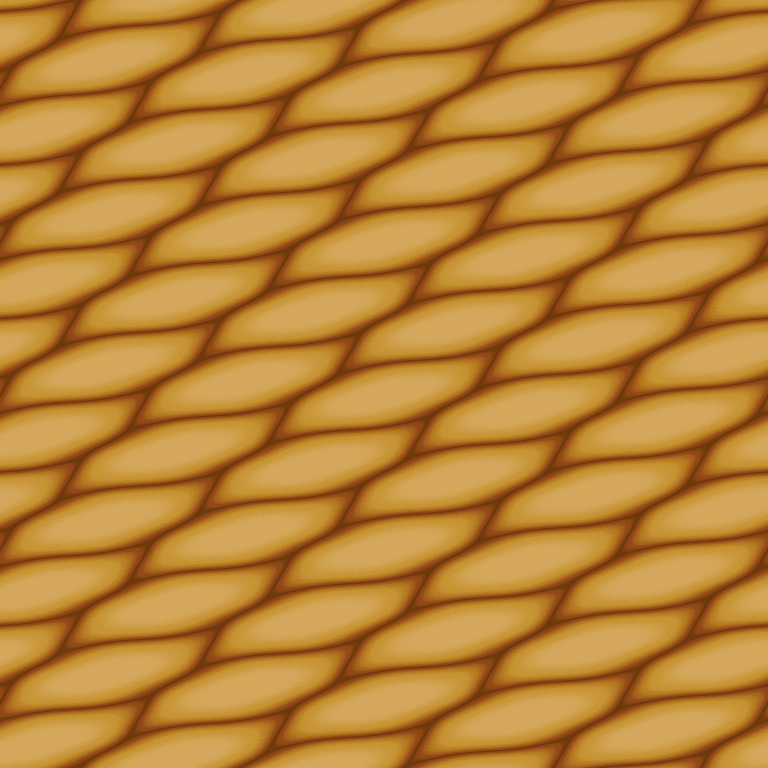
Write a WebGL 1 fragment shader that draws this pattern.

```glsl
precision highp float;
uniform vec2 u_resolution;

const float TAU = 6.2831853;

// Layout: whole numbers of strands and of scales keep the pattern tileable
const float STRANDS = 5.0;
const float SCALES_UP = 10.0;
const vec2 SCALE_CENTER = vec2(0.5915, 0.3763);

// Shape of the borders, in lattice units
const float BAND_WAVE = 0.045;
const float SEAM_SLOPE = 0.695;
const float SEAM_CURVE = 0.055;

// Surface grain
const float GRAIN_CELLS = 384.0;
const float GRAIN_AMOUNT = 0.2;

// Colours from groove to crown
const vec3 GROOVE = vec3(0.43, 0.225, 0.04);
const vec3 RUST = vec3(0.57, 0.28, 0.09);
const vec3 BROWN = vec3(0.65, 0.38, 0.11);
const vec3 OCHRE = vec3(0.71, 0.48, 0.13);
const vec3 GOLD = vec3(0.78, 0.58, 0.20);
const vec3 TAN = vec3(0.83, 0.655, 0.36);

vec2 hash2(vec2 cell) {
  vec3 q = fract(vec3(cell.xyx) * vec3(0.1031, 0.1030, 0.0973));
  q += dot(q, q.yzx + 33.33);
  return fract((q.xx + q.yz) * q.zy);
}

// Wrapping cellular noise: distance to the nearest scattered point
float cellular(vec2 p, float period) {
  vec2 cell = floor(p);
  vec2 local = p - cell;
  float nearest = 2.0;
  for (int y = -1; y <= 1; y++) {
    for (int x = -1; x <= 1; x++) {
      vec2 offset = vec2(float(x), float(y));
      vec2 point = offset + hash2(mod(cell + offset, period));
      nearest = min(nearest, distance(local, point));
    }
  }
  return nearest;
}

// Sideways sway of the diagonal bands between strands
float bandSway(float along) {
  return BAND_WAVE * (sin(TAU * along) + 0.2 * sin(2.0 * TAU * along));
}

// Height of a scale: 0 on its border, 1 at its centre
float scaleHeight(vec2 uv) {
  vec2 p = uv - SCALE_CENTER;
  float across = STRANDS * (p.x - p.y);
  float along = p.x + SCALES_UP * p.y;

  // Split into diagonal strands
  float swayed = across - bandSway(along);
  float strand = floor(swayed + 0.5);
  float bandPos = 2.0 * (swayed - strand);

  // Split each strand by S-shaped seams
  float f = across - strand;
  float seam = along - SEAM_SLOPE * f + SEAM_CURVE * sin(TAU * f);
  float seamPos = 2.0 * fract(seam + 0.5) - 1.0;

  return (1.0 - bandPos * bandPos) * (1.0 - seamPos * seamPos);
}

vec3 ramp(float h) {
  vec3 c = mix(GROOVE, RUST, smoothstep(0.005, 0.075, h));
  c = mix(c, BROWN, smoothstep(0.09, 0.17, h));
  c = mix(c, OCHRE, smoothstep(0.16, 0.26, h));
  c = mix(c, GOLD, smoothstep(0.24, 0.42, h));
  return mix(c, TAN, smoothstep(0.42, 0.85, h));
}

void main() {
  vec2 uv = gl_FragCoord.xy / u_resolution;
  float grain = cellular(uv * GRAIN_CELLS, GRAIN_CELLS) - 0.45;
  float height = scaleHeight(uv) * (1.0 + GRAIN_AMOUNT * grain);
  gl_FragColor = vec4(ramp(height), 1.0);
}
```
